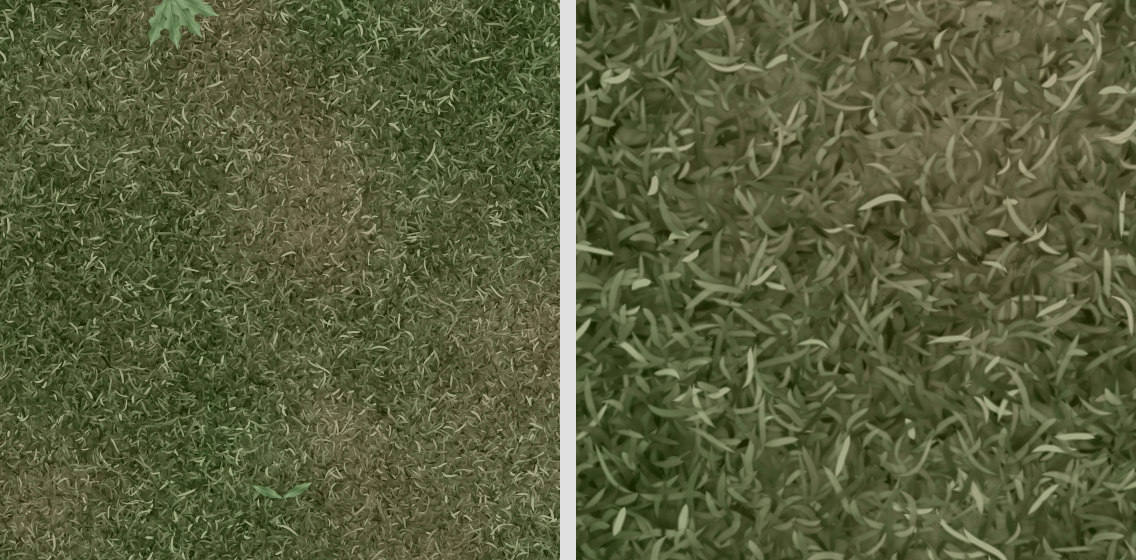
Left, the full canvas; right, a detail of the centre.
Reproduce this texture procedurally as a Shadertoy shader.

```glsl
const float PI = 3.14159;
const int LAYERS = 17;
const float BLADE_CELLS = 37.0;
const vec3 SHADOW_GREEN = vec3(0.17, 0.20, 0.065);
const vec3 PALE_STRAW = vec3(0.57, 0.59, 0.45);
const vec3 DRY_TINT = vec3(0.026, -0.011, 0.006);

// Integer hash: three values in 0..1 per cell and seed
vec3 hash3(vec2 cell, int seed) {
    uvec3 v = uvec3(ivec3(ivec2(cell), seed));
    v = v * 1664525u + 1013904223u;
    v.x += v.y * v.z; v.y += v.z * v.x; v.z += v.x * v.y;
    v ^= v >> 16u;
    v.x += v.y * v.z; v.y += v.z * v.x; v.z += v.x * v.y;
    return vec3(v & 0xffffu) / 65535.0;
}

float valueNoise(vec2 p, int seed) {
    vec2 cell = floor(p), f = fract(p);
    f = f * f * (3.0 - 2.0 * f);
    float low = mix(hash3(cell, seed).x, hash3(cell + vec2(1, 0), seed).x, f.x);
    float high = mix(hash3(cell + vec2(0, 1), seed).x, hash3(cell + vec2(1, 1), seed).x, f.x);
    return mix(low, high, f.y);
}

float fbm(vec2 p, int seed) {
    float sum = 0.0, weight = 0.53;
    for (int i = 0; i < 4; i++) {
        sum += weight * valueNoise(p, seed + i);
        p = p * 2.03 + 7.3;
        weight *= 0.5;
    }
    return sum;
}

vec2 rotate(vec2 p, float angle) {
    float c = cos(angle), s = sin(angle);
    return vec2(c * p.x + s * p.y, c * p.y - s * p.x);
}

float fill(float dist, float edge) {
    return 1.0 - smoothstep(-edge, edge, dist);
}

// Worn ground: a diagonal trail and two bare corners, -1 lush to 1 dry
float drynessAt(vec2 p) {
    float across = dot(p - vec2(0.55, 0.55), vec2(0.93, 0.37));
    float trail = 1.0 - smoothstep(0.03, 0.27, abs(across));
    float rightCorner = 1.0 - smoothstep(0.1, 0.48, length(p - vec2(1.0, 0.3)));
    float leftCorner = 1.0 - smoothstep(0.04, 0.28, length(p - vec2(0.08, 0.03)));
    float worn = max(trail * 0.75, max(rightCorner, leftCorner));
    return clamp(worn * 1.2 - 0.75 + 1.9 * (fbm(p * 5.0, 40) - 0.42), -1.0, 1.0);
}

// One layer of curved blades over surface = (tone, dryness)
vec2 addBlades(vec2 surface, vec2 p, int layer, float dryness, float edge) {
    float depth = float(layer) / float(LAYERS - 1);
    vec2 grid = p * BLADE_CELLS + float(layer) * vec2(0.37, 0.71);
    vec2 home = floor(grid);
    for (int k = 0; k < 9; k++) {
        vec2 cell = home + vec2(k % 3 - 1, k / 3 - 1);
        vec3 place = hash3(cell, layer);
        vec3 kind = hash3(cell, layer + 100);
        float angle = 1.25 + (place.z - 0.5) * 3.0 + (kind.z - 0.5) * 1.0;
        vec2 q = rotate(grid - cell - place.xy, angle);
        float halfLength = mix(0.22, 0.72, kind.x * kind.x) * (1.0 - 0.15 * dryness);
        float t = q.x / halfLength;
        float bend = (kind.y - 0.5) * 0.8 * halfLength;
        float wave = (place.y - 0.5) * 0.5 * halfLength * t * (1.0 - t * t);
        float halfWidth = mix(0.045, 0.085, kind.z) * (1.0 - 0.15 * dryness);
        float dist = abs(q.y - bend * (t * t - 0.4) - wave) - halfWidth * (1.0 - t * t * t * t);
        dist /= BLADE_CELLS;
        float random = fract(kind.x * 7.0 + place.x * 5.0);
        float tone = mix(0.16, 0.48, depth) + (random - 0.5) * 0.7 + 0.12 * t;
        tone += 0.28 * step(0.92, random) * depth;
        float hue = dryness + (kind.y - 0.5) * 0.9;
        surface.x *= 1.0 - 0.24 * fill(dist - 0.0008, 0.0024);
        surface = mix(surface, vec2(tone, hue), 0.9 * fill(dist, edge));
    }
    return surface;
}

// Broad weed leaf growing from its base, with a pale midrib
vec2 addLeaf(vec2 surface, vec2 p, vec2 base, float angle, vec2 size, float lobes, float edge) {
    vec2 q = rotate(p - base, angle);
    float t = clamp(q.x / size.x, 0.0, 1.0);
    float halfWidth = size.y * sin(PI * t) * (1.0 + lobes * sin(t * 26.0));
    float dist = max(abs(q.y) - halfWidth, abs(q.x - 0.5 * size.x) - 0.5 * size.x);
    float rib = fill(abs(q.y) - 0.0007, edge);
    float tone = 0.55 + 0.14 * sin(t * 9.0 + q.y * 250.0) + 0.2 * rib;
    surface.x *= 1.0 - 0.4 * fill(dist - 0.002, 0.006);
    return mix(surface, vec2(tone, -2.2), fill(dist, edge));
}

void mainImage(out vec4 fragColor, in vec2 fragCoord) {
    vec2 p = fragCoord / iResolution.y;
    float edge = max(0.0011, 0.7 / iResolution.y);
    float dryness = drynessAt(p);

    // Soil and thatch below the grass
    float soil = 0.02 + 0.5 * fbm(p * 70.0, 60) + 0.1 * dryness;
    vec2 surface = vec2(soil, dryness + 0.3);
    for (int layer = 0; layer < LAYERS; layer++)
        surface = addBlades(surface, p, layer, dryness, edge);

    // A rosette at the top and a small sprout near the bottom
    for (int i = 0; i < 4; i++) {
        float angle = -1.9 + 0.5 * float(i);
        surface = addLeaf(surface, p, vec2(0.3, 1.01), angle, vec2(0.1, 0.014), 0.3, edge);
    }
    for (int i = 0; i < 2; i++) {
        float angle = mix(0.5, 2.75, float(i));
        surface = addLeaf(surface, p, vec2(0.505, 0.11), angle, vec2(0.06, 0.008), 0.1, edge);
    }

    // Broad light variation and fine grain
    float tone = surface.x + 0.06 * dryness + 0.22 * (fbm(p * 9.0, 80) - 0.5);
    tone += 0.12 * (valueNoise(p * 190.0, 90) - 0.5);

    // Stretch the contrast, then turn tone and dryness into colour
    tone = 0.43 + 1.35 * (tone - 0.31);
    vec3 color = mix(SHADOW_GREEN, PALE_STRAW, clamp(tone, -0.15, 1.2));
    color += DRY_TINT * surface.y;
    fragColor = vec4(clamp(color, 0.0, 1.0), 1.0);
}
```
